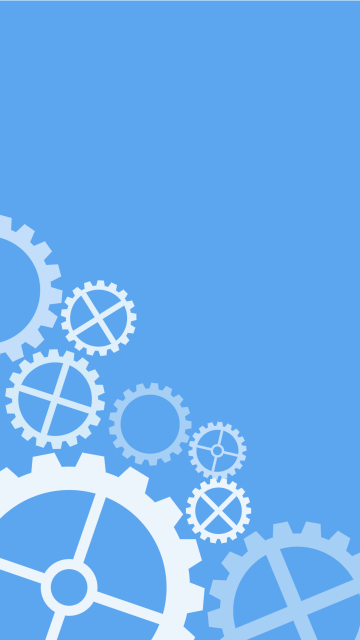
Write a Shadertoy shader that draws this background.

```glsl
// Pale flat cogwheels climbing the lower left of a plain blue field.

// Lengths are fractions of the canvas width; angles are in degrees.
const vec3 SKY   = vec3(0.36, 0.65, 0.94);
const vec3 WHITE = vec3(0.93, 0.96, 0.99);
const vec3 FROST = vec3(0.84, 0.92, 0.98);
const vec3 ICE   = vec3(0.76, 0.87, 0.98);
const vec3 MIST  = vec3(0.65, 0.81, 0.96);

// Tooth half widths as fractions of the gear radius
const float TOOTH_BASE = 0.112;
const float TOOTH_TIP  = 0.080;
const float TOP_LINE   = 0.0025;
const float TAU = 6.2831853;

struct Gear {
    vec2 center;
    float radius;
    float root;     // foot of the teeth, relative to radius
    float hole;     // inner edge of the rim, relative to radius
    float teeth;
    float phase;    // direction of one tooth
};

struct Spokes {
    float angle;
    float halfWidth; // relative to radius, zero for none
    float hub;
    float bore;
};

const Spokes NO_SPOKES = Spokes(0.0, 0.0, 0.0, 0.0);

mat2 rotation(float degrees) {
    float a = radians(degrees);
    return mat2(cos(a), -sin(a), sin(a), cos(a));
}

// Solid toothed disc of unit radius
float toothedDisc(vec2 p, float root, float teeth) {
    float sector = TAU / teeth;
    float angle = atan(p.y, p.x);
    angle -= sector * floor(angle / sector + 0.5);
    vec2 q = length(p) * vec2(cos(angle), abs(sin(angle)));
    float slope = (TOOTH_BASE - TOOTH_TIP) / (1.0 - root);
    float flank = (q.y - TOOTH_BASE + slope * (q.x - root)) / sqrt(1.0 + slope * slope);
    float tooth = max(q.x - 0.995, flank);
    return min(length(p) - root, tooth);
}

float gearDistance(vec2 p, Gear g, Spokes s) {
    p = (p - g.center) / g.radius;
    float r = length(p);
    float d = max(toothedDisc(rotation(g.phase) * p, g.root, g.teeth), g.hole - r);

    // Crossed bars, then an optional pierced hub
    if (s.halfWidth > 0.0) {
        vec2 q = abs(rotation(s.angle) * p);
        float bars = max(min(q.x, q.y) - s.halfWidth, r - g.hole - 0.02);
        d = min(d, min(bars, r - s.hub));
        d = max(d, s.bore - r);
    }
    return d * g.radius;
}

void paint(inout vec3 color, vec2 p, vec3 tint, Gear g, Spokes s) {
    float pixel = 1.0 / iResolution.x;
    float cover = smoothstep(0.7 * pixel, -0.7 * pixel, gearDistance(p, g, s));
    color = mix(color, tint, cover);
}

void mainImage(out vec4 fragColor, in vec2 fragCoord) {
    vec2 p = fragCoord / iResolution.x;
    vec3 color = SKY;

    // Upper chain of gears
    paint(color, p, ICE, Gear(vec2(-0.039, 0.972), 0.213, 0.85, 0.707, 18.0, -5.0), NO_SPOKES);
    paint(color, p, mix(FROST, WHITE, 0.5), Gear(vec2(0.274, 0.894), 0.1055, 0.86, 0.75, 17.0, 2.0),
          Spokes(32.0, 0.075, 0.0, 0.0));
    paint(color, p, FROST, Gear(vec2(0.153, 0.669), 0.139, 0.86, 0.735, 18.0, 12.0),
          Spokes(72.0, 0.067, 0.0, 0.0));
    paint(color, p, MIST, Gear(vec2(0.417, 0.5995), 0.1155, 0.86, 0.71, 17.0, -1.0), NO_SPOKES);

    // Small pair
    paint(color, p, ICE, Gear(vec2(0.604, 0.5255), 0.081, 0.86, 0.72, 18.0, 5.0),
          Spokes(77.0, 0.045, 0.23, 0.15));
    paint(color, p, WHITE, Gear(vec2(0.607, 0.359), 0.091, 0.86, 0.71, 18.0, 0.0),
          Spokes(45.0, 0.077, 0.0, 0.0));

    // Large gears along the bottom
    paint(color, p, MIST, Gear(vec2(0.826, 0.081), 0.25, 0.86, 0.713, 17.0, -5.0),
          Spokes(22.5, 0.083, 0.0, 0.0));
    paint(color, p, WHITE, Gear(vec2(0.192, 0.146), 0.377, 0.89, 0.718, 17.0, -5.0),
          Spokes(71.0, 0.04, 0.209, 0.135));

    // Thin pale line on the top edge
    float fromTop = (iResolution.y - fragCoord.y) / iResolution.x;
    color = mix(color, MIST, 1.0 - smoothstep(0.5 * TOP_LINE, 1.5 * TOP_LINE, fromTop));

    fragColor = vec4(color, 1.0);
}
```
